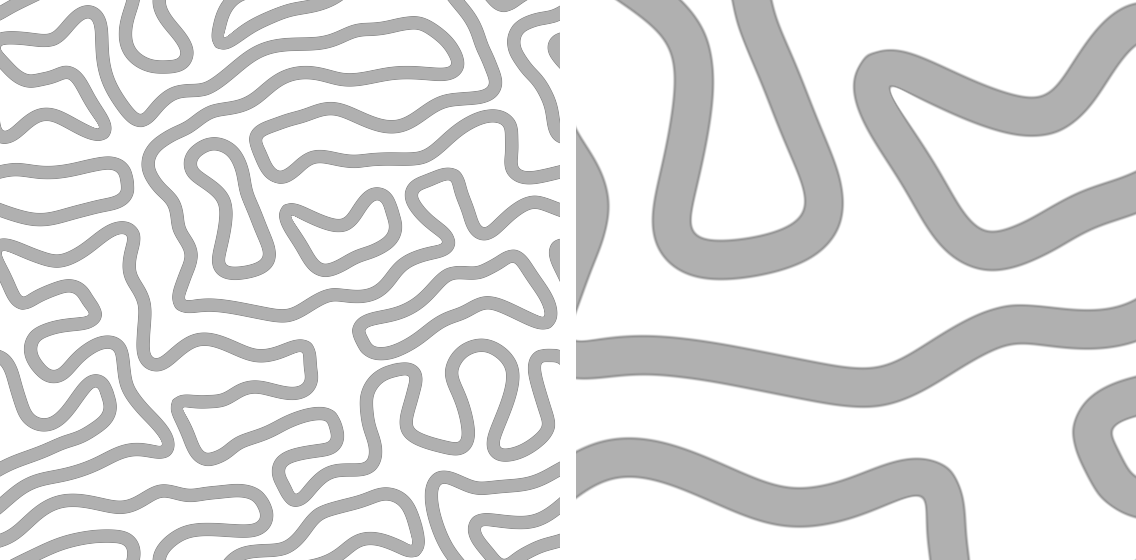
Left, the full canvas; right, a detail of the centre.
This pattern is drawn by a three.js fragment shader. Its source:

```glsl
// Draws a seamless labyrinth of meandering grey bands with hairline edges on white.
varying vec2 vUv;

const float TAU = 6.2831853;
const float WAVE = 45.0;          // radians of stripe phase per canvas unit
const float HALF_WIDTH = 0.0121;  // half the width of a band

// The lattice is turned by the whole vector (9, -5), so it wraps after 106 cells.
float cellRandom(vec2 cell) {
  float id = mod(9.0 * cell.x + 5.0 * cell.y, 106.0);
  return fract(sin(id * 12.9898 + 2.7) * 43758.545);
}

// Which diagonal the bands follow in a cell: 1 is nearly level, -1 is steep.
float cellSide(vec2 cell) {
  vec2 c = vec2(9.0 * cell.x + 5.0 * cell.y, 9.0 * cell.y - 5.0 * cell.x) / 106.0;
  float drift = 0.5 * sin(TAU * (c.x + c.y) + 2.0) * sin(TAU * (c.x - c.y) + 0.7);
  return drift + 2.0 * (cellRandom(cell) - 0.42) < 0.0 ? -1.0 : 1.0;
}

// Signed lean of a cell; a steep cell that would close a small ring is flipped.
float cellLean(vec2 cell) {
  float side = cellSide(cell);
  if (side < 0.0 && cellSide(cell - 1.0) < 0.0
      && cellSide(cell - vec2(1.0, 0.0)) > 0.0
      && cellSide(cell - vec2(0.0, 1.0)) > 0.0) side = 1.0;
  return side * (0.5 + 0.25 * fract(cellRandom(cell) * 17.0));
}

// Lean blended smoothly between the cell centres.
float lean(vec2 q) {
  vec2 i = floor(q - 0.5);
  vec2 t = smoothstep(0.0, 1.0, q - 0.5 - i);
  float low = mix(cellLean(i), cellLean(i + vec2(1.0, 0.0)), t.x);
  float high = mix(cellLean(i + vec2(0.0, 1.0)), cellLean(i + 1.0), t.x);
  return mix(low, high, t.y);
}

// Layered sines with whole repeats bend the lattice.
vec2 warp(vec2 p) {
  vec2 broad = sin(TAU * vec2(p.x + 2.0 * p.y, 2.0 * p.x - p.y) + vec2(1.0, 3.4));
  vec2 fine = sin(TAU * vec2(3.0 * p.y - 4.0 * p.x, 4.0 * p.x + 3.0 * p.y) + vec2(2.3, 0.6));
  return p + 0.026 * broad + 0.01 * fine;
}

// Wave field whose zero lines are the band centres; its saddles never reach zero.
float field(vec2 p) {
  p = warp(p);
  vec2 q = vec2(9.0 * p.x - 5.0 * p.y, 5.0 * p.x + 9.0 * p.y);
  vec2 a = 0.5 * TAU * q;
  return cos(a.x) * cos(a.y) + lean(q) * sin(a.x) * sin(a.y);
}

// Unit normal in xy, estimated signed distance to the centre line in z.
vec3 lineDistance(vec2 p) {
  vec2 e = vec2(0.001, 0.0);
  float f = field(p);
  vec2 g = vec2(field(p + e.xy) - field(p - e.xy),
                field(p + e.yx) - field(p - e.yx)) / (2.0 * e.x);
  float slope = length(g) + 0.001;
  return vec3(g / slope, atan(f * WAVE / slope) / WAVE);
}

void main() {
  // A second estimate near the line evens out the width
  vec3 first = lineDistance(vUv);
  vec3 second = lineDistance(vUv - first.xy * first.z);
  float d = abs(first.z + second.z);

  // Flat band, then a thin darker rim
  float band = 1.0 - smoothstep(HALF_WIDTH - 0.001, HALF_WIDTH + 0.001, d);
  float rim = max(0.0, 1.0 - abs(d - HALF_WIDTH + 0.0008) / 0.0012);
  vec3 color = mix(vec3(1.0), vec3(0.69), band) - 0.12 * rim;
  gl_FragColor = vec4(color, 1.0);
}
```
